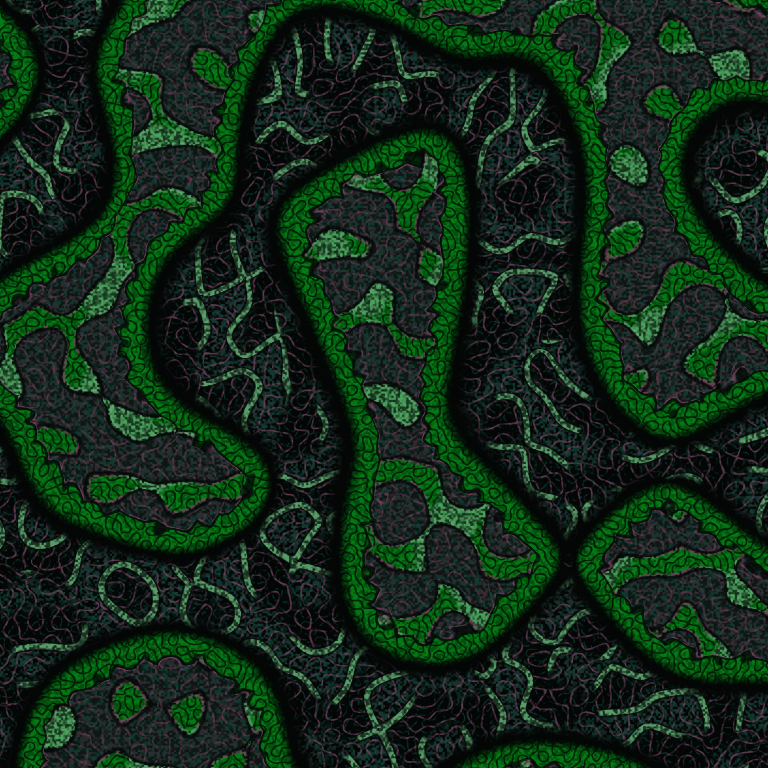
Write a Shadertoy shader that draws this pattern.

```glsl
// Nested labyrinth: green-rimmed bands and black channels filled with fine worms, loops and grain.

const float TAU = 6.2831853;
const int WAVES = 18;             // plane waves per labyrinth layer

// Wavelengths, in canvas heights
const float BAND_WAVE = 0.33;
const float PATCH_WAVE = 0.16;
const float WORM_WAVE = 0.082;
const float LOOP_WAVE = 0.029;
const float CELL_WAVE = 0.017;
const float GRAIN_CELLS = 360.0;

// Sizes, in canvas heights
const float RIM_WIDTH = 0.023;
const float STRAND_HALF = 0.0037;
const float THREAD_HALF = 0.0011;
const float WORM_LEVEL = 0.0085;

const vec3 BLACK = vec3(0.010, 0.022, 0.017);
const vec3 DARK  = vec3(0.050, 0.085, 0.070);
const vec3 TEAL  = vec3(0.060, 0.270, 0.220);
const vec3 MAUVE = vec3(0.270, 0.190, 0.240);
const vec3 PINK  = vec3(0.490, 0.280, 0.400);
const vec3 GREEN = vec3(0.015, 0.430, 0.070);
const vec3 PALE  = vec3(0.380, 0.680, 0.450);

float hash(vec2 p) {
    return fract(sin(dot(p, vec2(127.1, 311.7))) * 43758.5453);
}

// Smooth value noise with raised contrast
float grain(vec2 p) {
    vec2 cell = floor(p), f = fract(p);
    f = f * f * (3.0 - 2.0 * f);
    float low = mix(hash(cell), hash(cell + vec2(1, 0)), f.x);
    float high = mix(hash(cell + vec2(0, 1)), hash(cell + vec2(1, 1)), f.x);
    return smoothstep(0.2, 0.8, mix(low, high, f.y));
}

// Random wave field; returns the approximate signed distance to its zero contour
float labyrinth(vec2 p, float wavelength, float seed) {
    float value = 0.0;
    vec2 slope = vec2(0.0);
    for (int i = 0; i < WAVES; i++) {
        float n = float(i);
        float angle = TAU * (n + hash(vec2(n, seed))) / float(WAVES);
        float stretch = 0.85 + 0.3 * hash(vec2(seed, n + 31.0));
        vec2 dir = vec2(cos(angle), sin(angle));
        float phase = TAU * (dot(p, dir) * stretch / wavelength + hash(vec2(n + 7.0, seed + 3.0)));
        value += cos(phase);
        slope -= dir * sin(phase);
    }
    return atan(value, length(slope) + 1e-4) * wavelength / TAU;
}

// Antialiased coverage of a line around distance zero
float line(float d, float halfWidth, float aa) {
    return 1.0 - smoothstep(halfWidth - aa, halfWidth + aa, abs(d));
}

void mainImage(out vec4 fragColor, in vec2 fragCoord) {
    vec2 p = fragCoord / iResolution.y;
    float aa = 0.7 / iResolution.y;

    // Layers from coarse to fine
    float band = labyrinth(p, BAND_WAVE, 4.0);
    float patches = labyrinth(p, PATCH_WAVE, 11.0);
    float worm = labyrinth(p, WORM_WAVE, 23.0);
    float loops = labyrinth(p, LOOP_WAVE, 37.0);
    float cells = labyrinth(p, CELL_WAVE, 53.0);
    float speck = grain(p * GRAIN_CELLS);
    float tint = grain(p * GRAIN_CELLS * 0.8 + 57.3);

    // Threads and cell walls shared by both sides
    float pinkThread = line(loops, THREAD_HALF, aa) * (0.35 + 0.65 * tint);
    float tealThread = line(cells, THREAD_HALF * 0.8, aa) * speck;
    float wall = smoothstep(0.0002, 0.0018, abs(cells));
    vec3 cellGreen = GREEN * (0.3 + 0.7 * wall) * (0.72 + 0.4 * speck);
    vec3 dottedPale = mix(DARK, PALE, 0.2 + 0.8 * speck);

    // Channel: black margin, speckled ground, threads and pale strands
    float inward = smoothstep(0.014, 0.034, -band + 0.5 * loops);
    float ground = inward * smoothstep(-0.014, 0.012, worm + patches * 0.25);
    vec3 channel = mix(BLACK, mix(TEAL, MAUVE, tint * 0.55), ground * speck * 0.8);
    channel = mix(channel, TEAL, tealThread * inward * 0.65);
    channel = mix(channel, PINK, pinkThread * inward * 0.75);
    float strandArea = inward * smoothstep(-0.014, -0.008, patches);
    float halo = 1.0 - smoothstep(STRAND_HALF, STRAND_HALF + 0.004, abs(worm));
    channel = mix(channel, BLACK, halo * strandArea * 0.85);
    channel = mix(channel, dottedPale, line(worm, STRAND_HALF, aa) * strandArea * 0.9);

    // Band interior: speckle, threads and green worms with dotted outlines
    vec3 inside = mix(DARK, mix(TEAL, MAUVE, tint), speck * 0.75);
    inside = mix(inside, PINK, pinkThread * 0.5);
    inside = mix(inside, BLACK, line(worm - WORM_LEVEL, 0.0048, 0.0015) * 0.75);
    float body = smoothstep(-aa, aa, worm - WORM_LEVEL);
    float paleArea = smoothstep(0.008, 0.018, patches + 0.3 * loops);
    inside = mix(inside, mix(cellGreen, dottedPale, paleArea * 0.75), body);
    vec3 outlineColor = mix(PINK, PALE, smoothstep(-0.01, 0.01, patches));
    inside = mix(inside, outlineColor, line(worm - WORM_LEVEL, 0.0014, aa) * speck * 0.8);

    // Green rim with a scalloped, dark-lined inner edge
    float rimEdge = band - RIM_WIDTH + 0.9 * loops + 0.2 * worm;
    float rim = 1.0 - smoothstep(-aa, aa, rimEdge);
    inside = mix(inside, cellGreen, rim);
    inside = mix(inside, BLACK, line(rimEdge, 0.0022, 0.001) * 0.75);
    inside = mix(inside, PINK, line(rimEdge - 0.0035, 0.001, aa) * tint * 0.7);

    // Soft fall from the rim into the black margin
    float cover = smoothstep(-0.011, 0.006, band + 0.002 * (speck - 0.5));
    vec3 color = mix(channel, inside, cover);
    fragColor = vec4(color, 1.0);
}
```
